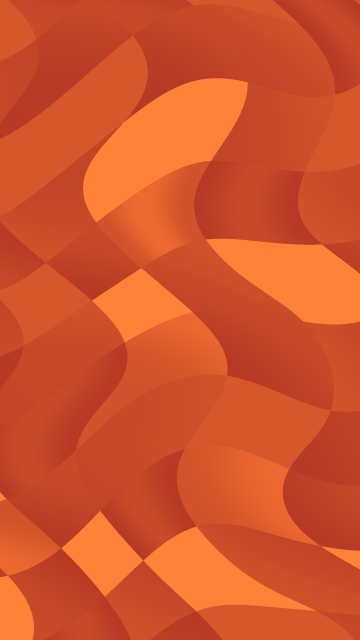
Give the GLSL for this background, as a Shadertoy shader.

```glsl
// Warm abstract waves: two families of bent ribbons cross each other and
// split the canvas into curved cells, each filled with a flat tone or a
// soft fold gradient. Edges are smoothed by averaging a grid of samples.

const vec3 DEEP   = vec3(0.73, 0.24, 0.15);
const vec3 RUST   = vec3(0.78, 0.29, 0.16);
const vec3 EMBER  = vec3(0.84, 0.34, 0.17);
const vec3 GLOW   = vec3(0.93, 0.41, 0.19);
const vec3 BRIGHT = vec3(1.00, 0.51, 0.22);

const float TAU = 6.2831853;
const float RISE_SLOPE = 0.35;    // ribbons climbing to the right
const float RISE_BEND = 0.11;
const float RISE_SPACING = 0.21;
const float FALL_SLOPE = 0.36;    // ribbons swinging down the canvas
const float FALL_BEND = 0.125;
const float FALL_PERIOD = 0.80;
const float FALL_SPACING = 0.27;
const float WARP_SCALE = 1.8;
const float WARP_AMOUNT = 0.12;
const int SAMPLES = 4;            // per axis

float hash(vec2 p) {
    vec3 q = fract(vec3(p.xyx) * 0.1031);
    q += dot(q, q.yzx + 33.33);
    return fract((q.x + q.y) * q.z);
}

// Value noise with a quintic fade, so warped curves stay smooth
float noise(vec2 p) {
    vec2 i = floor(p), f = p - i;
    f = f * f * f * (f * (f * 6.0 - 15.0) + 10.0);
    return mix(mix(hash(i), hash(i + vec2(1, 0)), f.x),
               mix(hash(i + vec2(0, 1)), hash(i + vec2(1, 1)), f.x), f.y);
}

// Tone 0..3 runs from deep red to glowing orange
vec3 palette(float tone) {
    if (tone < 1.0) return mix(DEEP, RUST, tone);
    if (tone < 2.0) return mix(RUST, EMBER, tone - 1.0);
    return mix(EMBER, GLOW, tone - 2.0);
}

// Ribbon coordinates: whole parts name a cell, fractions run across it
vec2 ribbons(vec2 p) {
    vec2 w = p * WARP_SCALE;
    p += WARP_AMOUNT * (vec2(noise(w + 11.0), noise(w + 47.0)) - 0.5);
    float rise = p.y - RISE_SLOPE * p.x
               - RISE_BEND * sin(TAU * (p.x - 0.27) + 0.5 * (p.y - 0.9));
    float fall = p.x + FALL_SLOPE * p.y
               - FALL_BEND * sin(TAU * (p.y - 0.64) / FALL_PERIOD + 0.8 * p.x);
    return vec2(rise / RISE_SPACING, fall / FALL_SPACING) + 20.0;
}

vec3 cellColor(vec2 p) {
    vec2 r = ribbons(p);
    vec2 id = floor(r), f = r - id;

    // Evenly spread kinds keep the colour shares steady
    float kind = fract(dot(id, vec2(0.7549, 0.5698)) + 0.2 * hash(id));
    float style = hash(id + 71.0);

    // Gradient across the cell: one-sided, or a ridge along its middle
    float t = mix(f.y, f.x, 0.25 + 0.3 * style);
    if (hash(id + 29.0) < 0.5) t = 1.0 - t;
    if (style > 0.75) t = 1.0 - abs(2.0 * f.y - 1.0);
    t = smoothstep(0.05, 0.95, t);

    if (kind < 0.11) return BRIGHT;
    if (kind < 0.27) return EMBER;
    if (kind < 0.38) return palette(mix(1.6, 3.0, t));
    if (kind < 0.60) return palette(mix(0.6, 1.6, t));
    return palette(mix(-0.25, 1.0, t));
}

void mainImage(out vec4 fragColor, in vec2 fragCoord) {
    vec3 sum = vec3(0.0);
    for (int j = 0; j < SAMPLES; j++) {
        for (int i = 0; i < SAMPLES; i++) {
            vec2 offset = (vec2(i, j) + 0.5) / float(SAMPLES) - 0.5;
            sum += cellColor((fragCoord + offset) / iResolution.x);
        }
    }
    fragColor = vec4(sum / float(SAMPLES * SAMPLES), 1.0);
}
```
